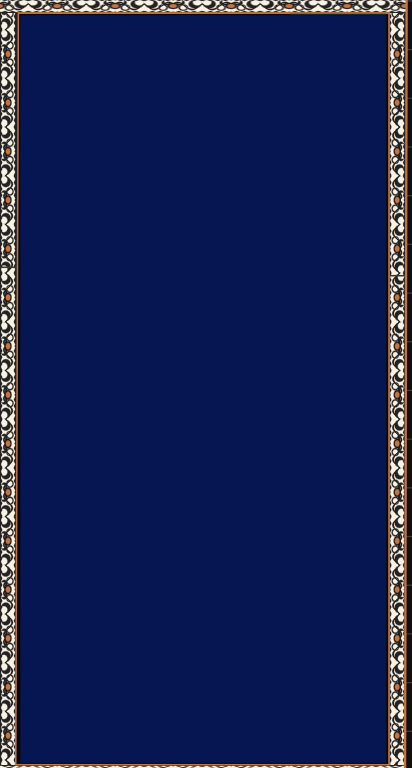
Reproduce this background procedurally as a Shadertoy shader.

```glsl
// A deep blue panel framed by a cream tile border with a scrolling ink vine.

const vec3 BLUE = vec3(0.024, 0.086, 0.325);
const vec3 CREAM = vec3(0.97, 0.95, 0.89);
const vec3 INK = vec3(0.07, 0.06, 0.07);
const vec3 ORANGE = vec3(0.76, 0.46, 0.25);
const vec3 STONE = vec3(0.39, 0.35, 0.32);

// Coverage of a shape from its signed distance and the pixel size.
float cover(float dist, float px) {
    return clamp(0.5 - dist / px, 0.0, 1.0);
}

// Coverage of an upright rectangle.
float rect(vec2 p, vec2 lo, vec2 hi, float px) {
    vec2 d = max(lo - p, p - hi);
    return cover(max(d.x, d.y), px);
}

// One mirrored repeat of the vine: x runs from knot to join, y across the band.
vec3 vineTile(vec2 q, float px) {
    // Main stem, curled tendril and scalloped outline
    float stem = abs(q.y - 0.55 * sin(q.x * 2.1 + 0.6)) - 0.13;
    float curl = abs(length(q - vec2(1.05, -0.25)) - 0.42) - 0.09;
    float scallop = 0.86 + 0.08 * sin(q.x * 8.0) - abs(q.y);

    // Two leaves, each a disc with a bite taken out
    float leafA = max(length(q - vec2(2.25, 0.3)) - 0.66,
                      0.46 - length(q - vec2(2.5, 0.55)));
    float leafB = max(length(q - vec2(0.75, 0.5)) - 0.45,
                      0.32 - length(q - vec2(0.6, 0.72)));

    float ink = min(min(stem, curl), min(scallop, min(leafA, leafB)));
    vec3 col = mix(CREAM, INK, 0.92 * cover(ink, px));

    // Tan knot with a dark rim
    float knot = length(q * vec2(0.8, 1.0));
    col = mix(col, INK, cover(knot - 0.48, px));
    return mix(col, ORANGE, cover(knot - 0.32, px));
}

void mainImage(out vec4 fragColor, in vec2 fragCoord) {
    vec2 p = fragCoord / iResolution.y;
    float w = iResolution.x / iResolution.y;
    float px = 1.0 / iResolution.y;
    bool onRight = p.x > 0.5 * w;

    // Band coordinates: repeats along the run, -1 to 1 across it
    float halfWidth = 0.0097;
    float run = (p.y - 0.9297) / 0.0634;
    float across = onRight ? p.x - (w - 0.0193) : 0.0105 - p.x;
    if (p.y > 0.983 || p.y < 0.004) {
        halfWidth = 0.0083;
        run = (p.x - 0.150) / 0.0755;
        across = p.y > 0.5 ? p.y - 0.9922 : -0.005 - p.y;
    }
    float along = abs(fract(run + 0.5) - 0.5) * 6.0;
    vec3 col = vineTile(vec2(along, across / halfWidth), 1.2 * px / halfWidth);

    // Joint between the upper and lower tiles
    float joint = abs(p.y - (onRight ? 0.641 : 0.652)) - 0.001;
    col = mix(col, STONE * 0.6, cover(joint, px));

    // Outer right trim, drifting slightly inward toward the bottom
    float trim = p.x - (w - mix(0.0105, 0.0085, p.y));
    col = mix(col, ORANGE, cover(-trim, px));
    float tick = cover(abs(fract((p.y - 0.872) / 0.0634 + 0.5) - 0.5) * 0.0634 - 0.0008, px);
    vec3 strip = mix(INK, STONE, 0.6 * tick);
    col = mix(col, strip, cover(0.0030 - trim, px));

    // Nested inner frame: orange line, dark gap, blue panel
    float lean = 0.0035 * p.y;
    col = mix(col, ORANGE, rect(p, vec2(0.0195 + lean, 0.0033), vec2(w - 0.0288, 0.9842), px));
    col = mix(col, INK * 0.5, rect(p, vec2(0.0215 + lean, 0.0053), vec2(w - 0.0310, 0.9818), px));
    col = mix(col, BLUE, rect(p, vec2(0.0265, 0.0068), vec2(w - 0.0335, 0.9802), px));

    // Teal glint on the upper right rim
    col = mix(col, vec3(0.10, 0.45, 0.50), 0.7 * rect(p, vec2(0.378, 0.9812), vec2(w - 0.034, 0.9828), px));

    fragColor = vec4(col, 1.0);
}
```
